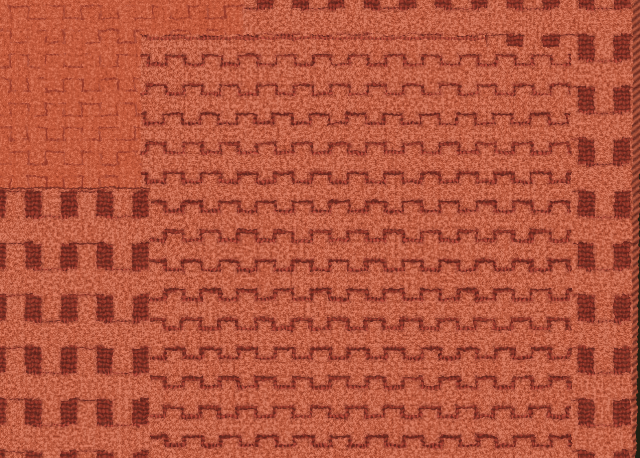
A WebGL 1 fragment shader for this texture:

```glsl
precision highp float;
uniform vec2 u_resolution;

const float BLOCK_PITCH = 5.58;     // canvas width = 100
const float BLOCK_ROW = 8.14;
const float MEANDER_PITCH = 5.73;
const float MEANDER_ROW = 4.58;
const float TAU = 6.28318;

const vec3 RUST = vec3(0.75, 0.36, 0.25);
const vec3 PEACH = vec3(0.80, 0.45, 0.35);
const vec3 BRICK = vec3(0.67, 0.28, 0.18);
const vec3 SHADE = vec3(0.64, 0.30, 0.23);
const vec3 MAROON = vec3(0.52, 0.18, 0.13);
const vec3 UMBER = vec3(0.31, 0.11, 0.09);
const vec3 STITCH = vec3(0.76, 0.31, 0.25);
const vec3 FLOOR = vec3(0.12, 0.12, 0.07);

vec2 gradient(vec2 cell) {
  float h = dot(cell, vec2(127.1, 311.7));
  float a = TAU * fract(sin(h) * 43758.5);
  return vec2(cos(a), sin(a));
}

float noise(vec2 p) {
  vec2 i = floor(p), f = p - i;
  vec2 u = f * f * f * (f * (f * 6.0 - 15.0) + 10.0);
  float a = dot(gradient(i), f);
  float b = dot(gradient(i + vec2(1, 0)), f - vec2(1, 0));
  float c = dot(gradient(i + vec2(0, 1)), f - vec2(0, 1));
  float d = dot(gradient(i + vec2(1, 1)), f - vec2(1, 1));
  return mix(mix(a, b, u.x), mix(c, d, u.x), u.y);
}

float fbm(vec2 p) {
  float sum = 0.0, gain = 1.0;
  for (int i = 0; i < 3; i++) {
    sum += gain * noise(p);
    p = p * 1.83 + 17.3;
    gain *= 0.8;
  }
  return sum;
}

float centred(float v, float pitch, float phase) {
  return mod(v - phase + 0.5 * pitch, pitch) - 0.5 * pitch;
}

float box(vec2 p, vec2 halfSize) {
  vec2 d = abs(p) - halfSize;
  return length(max(d, 0.0)) + min(max(d.x, d.y), 0.0);
}

float past(float limit, float v, float soft) {
  return smoothstep(limit - soft, limit + soft, v);
}

// Groove that steps between an upper and a lower level
float meander(vec2 q, float pitch, float rise, float thick) {
  float x = abs(q.x);
  float upper = box(vec2(x, q.y + rise), vec2(1.65, thick));
  float lower = box(vec2(x - 0.5 * pitch, q.y - rise), vec2(1.6, thick));
  float link = box(vec2(x - 1.45, q.y), vec2(thick, rise));
  return min(min(upper, lower), link);
}

// Sunken blocks, joined by thin grooves at alternating heights
float blocks(vec2 p, float pitch, float phase, float y) {
  float side = mod(floor((p.x - phase) / pitch), 2.0) * 2.0 - 1.0;
  float joinX = centred(p.x, pitch, phase + 0.5 * pitch);
  float join = box(vec2(joinX, y + side * 2.0), vec2(1.6, 0.08));
  float x = centred(p.x, pitch, phase);
  return min(box(vec2(x, y + side * 0.15), vec2(1.27, 2.1)), join);
}

void main() {
  float px = 100.0 / u_resolution.x;
  float soft = max(0.1, 0.5 * px);
  vec2 p = vec2(gl_FragCoord.x, u_resolution.y - gl_FragCoord.y) * px;
  vec2 w = p + 0.3 * vec2(noise(p * 0.6), noise(p * 0.6 + 40.0));
  w += 0.25 * vec2(noise(p * 2.1 + 9.0), noise(p * 2.1 + 70.0));

  // Areas: plain corner, block frame, meander field
  float corner = 1.0 - past(22.0, w.x, soft);
  float low = past(29.3, w.y, soft);
  float topEdge = mix(5.4, 7.3, past(76.0, w.x, soft));
  float top = 1.0 - past(topEdge, w.y, soft);
  float plain = max(corner * (1.0 - low), top * (1.0 - past(38.0, w.x, soft)));
  float leftFrame = low * (1.0 - past(23.4, w.x, soft));
  float topFrame = top * past(38.0, w.x, soft);
  float frame = max(max(leftFrame, topFrame), past(89.3, w.x, soft));

  // Distances to the grooves; meander rows interlock by half a step
  float phase = mix(5.2, 91.6, step(30.0, p.x));
  float by = centred(w.y, BLOCK_ROW, 31.9);
  float my = centred(w.y, MEANDER_ROW, 32.3);
  float row = floor((w.y - 32.3) / MEANDER_ROW + 0.5);
  float shift = 0.5 * MEANDER_PITCH * mod(row, 2.0) + 0.5 * noise(vec2(row * 1.7, 3.5));
  float mx = centred(w.x + shift, MEANDER_PITCH, 41.5);
  float thick = mix(0.18, 0.28, smoothstep(8.0, 40.0, p.y)) + 0.2 * noise(p * 0.45);
  float dist = mix(meander(vec2(mx, my), MEANDER_PITCH, 0.7, thick),
                   blocks(w, BLOCK_PITCH, phase, by), frame);
  float seam = box(w - vec2(49.5, 6.0), vec2(26.5, 0.2));
  seam = min(seam, box(w - vec2(11.5, 29.4), vec2(12.0, 0.15)));
  float plainRow = floor(w.y / 3.8);
  float plainX = centred(w.x + mod(plainRow, 2.0) * 2.8, 5.6, 3.0);
  float faint = meander(vec2(plainX, centred(w.y, 3.8, 1.9)), 5.6, 0.95, 0.1);

  // Pile: grainy tufts with faint vertical streaks
  float tuft = fbm(p * 1.9);
  float cloud = noise(p * 0.33 + 21.0);
  float streak = noise(vec2(p.x * 1.6, p.y * 0.2));
  float grain = tuft * (1.0 - 0.35 * plain);
  float tone = 0.53 + 0.8 * grain + 0.1 * cloud + 0.25 * streak - 0.05 * plain;
  vec3 col = mix(BRICK, RUST, smoothstep(-0.1, 0.4, tone));
  col = mix(col, PEACH, smoothstep(0.4, 0.85, tone));
  col *= 1.0 + 0.13 * grain;
  col = mix(col, col * vec3(1.01, 0.96, 0.92), plain);
  float halo = (1.0 - smoothstep(0.0, 0.6, dist)) * (1.0 - plain);
  col = mix(col, SHADE * (1.0 + 0.25 * tuft), 0.45 * halo);

  // Woven ground seen inside the grooves
  float rib = 0.5 + 0.5 * sin(w.y * TAU / 0.72 + 0.6 * sin(w.x * 5.0));
  float dots = 0.5 + 0.5 * sin(w.x * TAU / 0.62 + 3.0 * noise(p));
  vec3 ground = mix(UMBER, MAROON, clamp(0.15 + 0.85 * rib + 0.8 * tuft, 0.0, 1.0));
  float lowEdge = mix(smoothstep(-0.2, 0.7, my), smoothstep(1.4, 2.0, by), frame);
  float thread = dots * (0.15 + 0.35 * rib + 0.45 * lowEdge);
  ground = mix(ground, STITCH, min(thread, 0.9));
  float wear = clamp(0.93 + 0.5 * tuft + 0.2 * cloud, 0.4, 1.0);
  float groove = (1.0 - past(0.0, dist, soft)) * (1.0 - plain);
  float seamInk = 1.0 - past(0.0, seam, soft);
  col = mix(col, ground, max(groove, 0.85 * seamInk) * wear);

  // Shallow stitched lines in the plain corner
  float faintInk = (1.0 - past(0.06, faint, soft)) * plain;
  vec3 faintColor = mix(MAROON * 1.05, PEACH, dots * dots * 0.5);
  float broken = smoothstep(-0.35, 0.1, noise(p * 0.5 + 5.0) + 0.3 * tuft);
  col = mix(col, faintColor, 0.8 * faintInk * broken);

  // Overcast hem and the floor beyond it
  float overcast = 0.5 + 0.5 * sin((p.y + p.x * 0.8) * TAU / 1.1);
  vec3 hem = mix(UMBER, RUST * 0.9, overcast);
  col = mix(col, hem, 0.7 * past(98.8, w.x, soft));
  float rim = mix(100.4, 99.4, p.y / 71.5);
  col = mix(col, FLOOR, past(rim, w.x, soft));

  gl_FragColor = vec4(clamp(col, 0.0, 1.0), 1.0);
}
```
